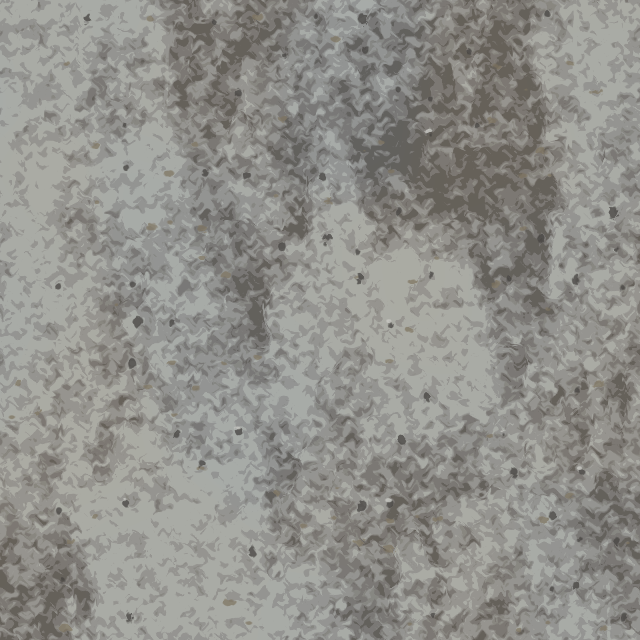
A Shadertoy shader for this texture:

```glsl
// Weathered concrete: tall stains and fine curly grain, cut into five flat greys.
// Soft cellular noise at several scales is summed into one tone, then stepped;
// small pits, chips, ochre flecks and faint scratches are scattered on top.

const vec3 PIT_GREY    = vec3(0.39, 0.38, 0.36);
const vec3 STAIN_GREY  = vec3(0.48, 0.47, 0.46);
const vec3 SHADE_GREY  = vec3(0.53, 0.53, 0.51);
const vec3 BODY_GREY   = vec3(0.58, 0.58, 0.57);
const vec3 PALE_GREY   = vec3(0.66, 0.67, 0.65);
const vec3 HOLE_COLOR  = vec3(0.27, 0.26, 0.25);
const vec3 CHIP_COLOR  = vec3(0.78, 0.78, 0.76);
const vec3 OCHRE_COLOR = vec3(0.49, 0.45, 0.37);

vec3 hash3(vec2 p) {
    vec3 q = fract(p.xyx * vec3(0.1031, 0.1030, 0.0973));
    q += dot(q, q.yxz + 33.33);
    return fract((q.xxy + q.yzz) * q.zyx);
}

// Blend of random cell values around scattered points, from -1 to 1
float cellNoise(vec2 p, float seed) {
    vec2 cell = floor(p), local = fract(p);
    float total = 0.0, weights = 0.0;
    for (int y = -1; y <= 1; y++) {
        for (int x = -1; x <= 1; x++) {
            vec2 offset = vec2(x, y);
            vec3 h = hash3(cell + offset + seed * 17.0);
            vec2 toPoint = offset + h.xy - local;
            float w = exp(-6.0 * dot(toPoint, toPoint));
            total += w * (2.0 * h.z - 1.0);
            weights += w;
        }
    }
    return total / weights;
}

// Layered sines that curl the grain
vec2 curl(vec2 p, float phase) {
    return sin(p.yx * vec2(163.0, 187.0) + phase)
         + 0.6 * sin(p.yx * vec2(291.0, 257.0) + p * 90.0 - phase);
}

// Coverage of small ragged spots, at most one per grid cell
float spots(vec2 p, float grid, float seed, float chance, float radius,
            vec2 stretch, float ragged, float soft) {
    vec2 cell = floor(p * grid);
    vec3 h = hash3(cell + seed * 23.0);
    vec3 k = hash3(cell + seed * 23.0 + 71.0);
    vec2 center = (cell + 0.3 + 0.4 * h.xy) / grid;
    float size = radius * mix(0.45, 1.0, k.x);
    float d = length((p - center) / stretch) - size * (1.0 + ragged);
    return step(h.z, chance) * (1.0 - smoothstep(-soft, soft, d));
}

// Faint, slightly leaning line with faded ends
float scratch(vec2 p, vec2 center, float lean, float halfLength, float width) {
    vec2 q = p - center;
    float across = abs(q.x - lean * q.y);
    float fade = 1.0 - smoothstep(0.6 * halfLength, halfLength, abs(q.y));
    return fade * (1.0 - smoothstep(0.4 * width, width, across));
}

// Moves to the next grey where the tone passes a limit
vec3 stepTo(vec3 below, vec3 above, float limit, float tone, float soft) {
    return mix(below, above, smoothstep(limit - soft, limit + soft, tone));
}

void mainImage(out vec4 fragColor, in vec2 fragCoord) {
    vec2 uv = fragCoord / iResolution.y;
    float pixel = 1.0 / iResolution.y;

    // Stains: tall, with broken outlines
    float mottle = cellNoise(uv * vec2(34.0, 26.0), 1.0);
    vec2 stainUv = uv + 0.012 * vec2(mottle, -mottle);
    float broad = cellNoise(stainUv * vec2(6.5, 2.8), 2.0);
    float streak = cellNoise(stainUv * vec2(14.0, 6.5), 3.0);

    // Grain: short curly flakes
    vec2 grainUv = uv + 0.0032 * curl(uv, 5.0 * mottle + 4.0 * streak);
    float flake = cellNoise(grainUv * vec2(82.0, 100.0), 4.0);
    float crumb = cellNoise(grainUv * vec2(150.0, 175.0), 5.0);

    float tone = 0.65 * broad + 0.6 * streak + 0.35 * mottle
               + 0.7 * flake + 0.4 * crumb;
    tone /= 0.53;

    // Faint pale scratches
    for (int i = 0; i < 5; i++) {
        vec3 h = hash3(vec2(float(i) * 7.0 + 3.0, 41.0));
        tone += 0.7 * scratch(uv, h.xy, 0.3 * (h.z - 0.5), 0.06 + 0.07 * h.z, 0.004);
    }

    // Flat greys with smoothed edges
    float soft = max(0.6 * fwidth(tone), 0.001);
    vec3 color = PIT_GREY;
    color = stepTo(color, STAIN_GREY, -1.75, tone, soft);
    color = stepTo(color, SHADE_GREY, -0.84, tone, soft);
    color = stepTo(color, BODY_GREY, -0.52, tone, soft);
    color = stepTo(color, PALE_GREY, 0.55, tone, soft);

    // Slow drift between warm and cool
    float warmth = cellNoise(uv * vec2(5.0, 4.0), 6.0);
    color += warmth * vec3(0.010, 0.0, -0.012);

    // Ochre flecks, dark pits and their bright chipped rims
    float ragged = 0.5 * flake + 0.5 * crumb;
    float ochre = spots(uv, 24.0, 1.0, 0.12, 0.006, vec2(1.3, 0.8), ragged, pixel);
    float pit = spots(uv, 17.0, 2.0, 0.22, 0.007, vec2(0.9, 1.1), ragged, pixel);
    float chip = spots(uv - vec2(-0.003, 0.006), 17.0, 2.0, 0.06, 0.005,
                       vec2(1.2, 0.7), ragged, pixel);
    color = mix(color, OCHRE_COLOR, 0.7 * ochre);
    color = mix(color, HOLE_COLOR, 0.75 * pit);
    color = mix(color, CHIP_COLOR, 0.85 * chip);

    fragColor = vec4(color, 1.0);
}
```
